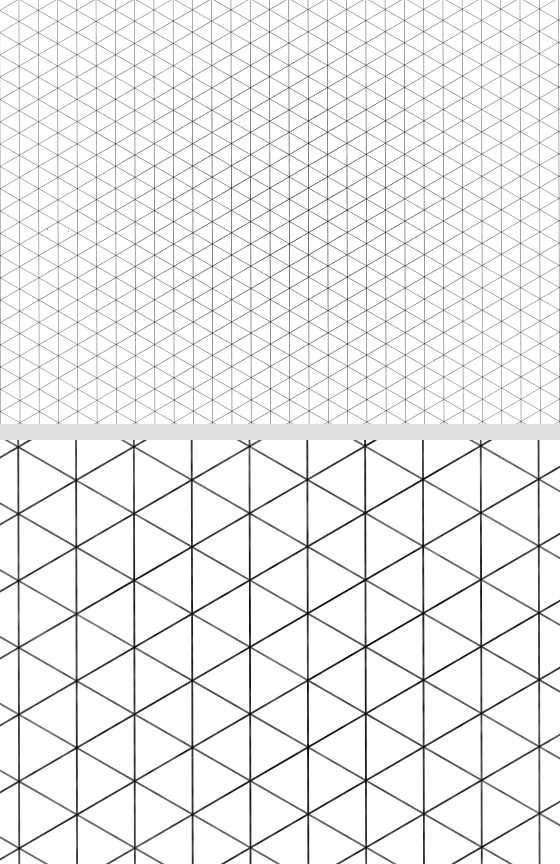
Top, the full canvas; bottom, a detail of the centre.
Reproduce this pattern procedurally as a Shadertoy shader.

```glsl
// Isometric triangle grid: thin grey ruled lines on white paper, darker toward the middle.

const float COLUMN = 0.04545;         // spacing of the vertical lines
const float ROW = 0.05258;            // spacing of nodes along a vertical line
const float LINE_WIDTH = 0.00143;
const float TILT = 0.0025;            // slight rotation of the sheet, radians
const vec2 NODE = vec2(0.6823, 0.4777);
const vec2 DARK_CENTRE = vec2(0.68, 0.51);

vec2 hashGradient(vec2 cell) {
    vec2 h = vec2(dot(cell, vec2(127.1, 311.7)), dot(cell, vec2(269.5, 183.3)));
    return 2.0 * fract(sin(h) * 43758.5) - 1.0;
}

float gradientNoise(vec2 p) {
    vec2 i = floor(p), f = fract(p);
    vec2 u = f * f * f * (f * (f * 6.0 - 15.0) + 10.0);
    vec2 e = vec2(0.0, 1.0);
    float low = mix(dot(hashGradient(i), f),
                    dot(hashGradient(i + e.yx), f - e.yx), u.x);
    float high = mix(dot(hashGradient(i + e.xy), f - e.xy),
                     dot(hashGradient(i + e.yy), f - e.yy), u.x);
    return mix(low, high, u.y);
}

mat2 rotation(float angle) {
    float c = cos(angle), s = sin(angle);
    return mat2(c, s, -s, c);
}

// Share of a pixel covered by a line, exact even when thinner than the pixel.
float lineCoverage(float dist, float width, float pixel) {
    return clamp(0.5 * (width + pixel) - dist, 0.0, min(width, pixel)) / pixel;
}

// One family of parallel lines; normal is a unit vector across them.
float ruledLines(vec2 p, vec2 normal, float spacing, float ink, float pixel) {
    float across = dot(p, normal) / spacing;
    float along = dot(p, vec2(-normal.y, normal.x));
    float index = floor(across + 0.5);
    float dist = abs(across - index) * spacing;

    // Uneven ink: slow drift plus fine grain along each line
    float wear = 0.25 * gradientNoise(vec2(along * 9.0, index * 3.7 + 0.4))
               + 0.30 * gradientNoise(vec2(along * 110.0, index * 5.3 + 0.6));
    return clamp(ink * (1.0 + wear), 0.0, 1.0) * lineCoverage(dist, LINE_WIDTH, pixel);
}

// Two tiny dust marks on the left side.
float dustSpecks(vec2 p, float pixel) {
    float mark = 0.0;
    for (int i = 0; i < 2; i++) {
        vec2 centre = vec2(0.112, 0.459) + float(i) * vec2(0.0495, -0.004);
        float dist = length(p - centre) - 0.0011;
        mark = max(mark, 1.0 - smoothstep(-0.5 * pixel, 0.5 * pixel, dist));
    }
    return mark;
}

void mainImage(out vec4 fragColor, in vec2 fragCoord) {
    float pixel = 1.0 / iResolution.y;
    vec2 p = fragCoord * pixel;
    vec2 grid = rotation(-TILT) * (p - NODE);

    // Ink is strongest in the middle and pales toward the edges
    vec2 fromCentre = p - DARK_CENTRE;
    float strength = exp(-6.0 * dot(fromCentre, fromCentre));

    // Diagonals climb or drop half a row per column
    vec2 risingNormal = normalize(vec2(-0.5 * ROW, COLUMN));
    vec2 fallingNormal = risingNormal * vec2(-1.0, 1.0);
    float diagonalSpacing = ROW * risingNormal.y;

    float vertical = ruledLines(grid, vec2(1.0, 0.0), COLUMN,
                                mix(0.46, 0.86, strength), pixel);
    float rising = ruledLines(grid, risingNormal, diagonalSpacing,
                              mix(0.46, 0.88, strength), pixel);
    float falling = ruledLines(grid, fallingNormal, diagonalSpacing,
                               mix(0.46, 0.66, strength), pixel);

    // Overlapping ink multiplies on the paper
    float paper = (1.0 - vertical) * (1.0 - rising) * (1.0 - falling);
    paper *= 1.0 - 0.6 * dustSpecks(p, pixel);
    fragColor = vec4(vec3(paper), 1.0);
}
```
